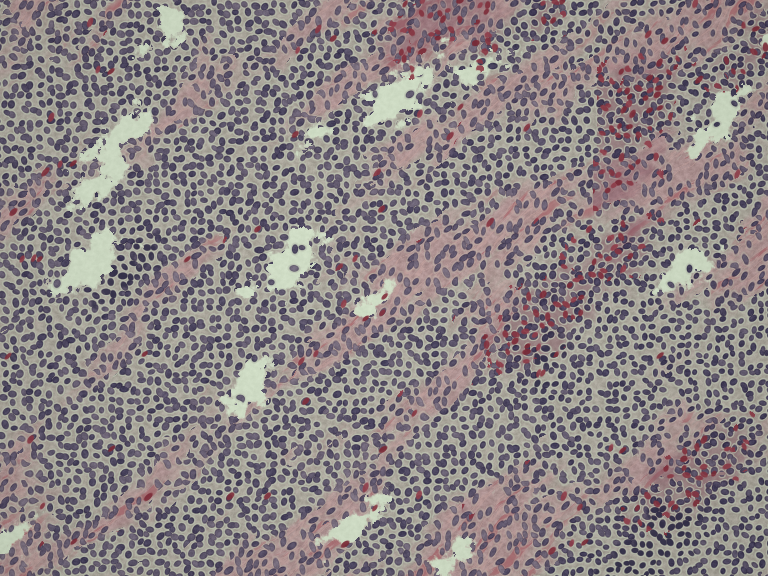
This texture is drawn by a Shadertoy shader. Its source:

```glsl
// Stained tissue section: packed violet nuclei, pink diagonal fibres, pale gaps and red cells.
#define CELLS 64.0          // nuclei per canvas height
#define NUCLEUS_SIZE 0.39   // radius in cell units
#define FIBRE_ANGLE 0.70    // direction of the fibres
#define GAP_CHANCE 0.42     // share of coarse sites holding a gap
#define RED_CHANCE 0.035    // stray red cells
#define NUCLEUS_DARK vec3(0.25, 0.23, 0.34)
#define NUCLEUS_PALE vec3(0.48, 0.44, 0.50)
#define PLASMA vec3(0.66, 0.66, 0.61)
#define STROMA vec3(0.67, 0.56, 0.56)
#define HALO vec3(0.73, 0.76, 0.69)
#define GAP vec3(0.80, 0.85, 0.76)
#define RED vec3(0.52, 0.20, 0.25)

float hash(vec2 p) {
    return fract(sin(dot(p, vec2(127.1, 311.7))) * 43758.545);
}

mat2 turn(float a) {
    float c = cos(a), s = sin(a);
    return mat2(c, -s, s, c);
}

// Layered, mutually bent sines, roughly -1 to 1
float waves(vec2 p) {
    float sum = 0.0, amp = 0.5;
    for (int i = 0; i < 5; i++) {
        sum += amp * sin(p.x + 1.6 * sin(p.y * 0.8 + float(i)))
                   * sin(p.y + 1.3 * sin(p.x * 0.7 + 2.0)) * 1.3;
        p = turn(0.6) * p * 1.9 + 3.1;
        amp *= 0.58;
    }
    return sum;
}

// Distance to stretched blobs on a jittered coarse grid
float blobs(vec2 q, float chance, float size, float seed) {
    vec2 site = floor(q);
    float d = 2.0;
    for (int y = -1; y <= 1; y++)
    for (int x = -1; x <= 1; x++) {
        vec2 id = site + vec2(x, y);
        vec2 jitter = vec2(hash(id + seed), hash(id + seed + 17.3));
        float radius = size * mix(0.5, 1.4, hash(id + seed + 5.7));
        vec2 r = (q - id - jitter) * vec2(0.42, 1.0);
        if (hash(id + seed + 41.9) < chance) d = min(d, length(r) - radius);
    }
    return d;
}

// Nearest oval cell: x = edge distance, y = its random shade
vec2 ovals(vec2 q, float chance, float radius, float align, float seed) {
    vec2 site = floor(q);
    vec2 best = vec2(2.0, 0.0);
    for (int y = -1; y <= 1; y++)
    for (int x = -1; x <= 1; x++) {
        vec2 id = site + vec2(x, y);
        vec2 jitter = vec2(hash(id + seed), hash(id + seed + 9.2));
        float shade = hash(id + seed + 23.4);
        float angle = mix(6.28 * shade, FIBRE_ANGLE, align);
        float squash = 0.06 + 0.16 * jitter.x + 0.20 * align;
        vec2 r = turn(angle) * (q - id - 0.14 - 0.72 * jitter);
        float d = length(r * vec2(1.0 - squash, 1.0 + squash));
        d -= radius * mix(0.82, 1.16, hash(id + seed + 31.8));
        if (hash(id + seed + 57.1) < chance && d < best.x) best = vec2(d, shade);
    }
    return best;
}

void mainImage(out vec4 fragColor, in vec2 fragCoord) {
    vec2 p = fragCoord / iResolution.y;
    vec2 centred = p - 0.5 * iResolution.xy / iResolution.y;
    float soft = max(0.09, 0.7 * CELLS / iResolution.y);

    // Slow fields that lay out the tissue
    vec2 along = turn(FIBRE_ANGLE) * p;
    along += 0.022 * vec2(waves(p * 8.0), waves(p * 7.0 + 4.0));
    float right = smoothstep(0.75, 1.2, p.x);
    float stroma = smoothstep(-0.12, 0.5, waves(along * vec2(4.0, 15.0) + 1.0) - 0.15 * right);
    float ragged = waves(p * 55.0);
    float gap = blobs(along * 5.0, GAP_CHANCE, 0.11, 3.0) + 0.10 * ragged;
    float gapMask = smoothstep(0.03, -0.02, gap);
    float blood = smoothstep(0.10, -0.10, blobs(along * 4.0 + 2.0, 0.1 + 0.45 * right, 0.17, 71.0) + 0.08 * ragged);
    float clump = smoothstep(0.06, -0.06, blobs(along * 4.0 + 7.0, 0.04 + 0.2 * right, 0.15, 29.0) + 0.10 * ragged);

    // Ground substance and fibres
    float grain = waves(p * 240.0);
    vec3 col = mix(PLASMA, STROMA, 0.15 + 0.8 * stroma) + 0.055 * grain;
    float strand = waves(along * vec2(16.0, 110.0));
    float line = 1.0 - smoothstep(0.0, 0.22, abs(strand));
    col = mix(col, vec3(0.76, 0.63, 0.61), 0.55 * line * stroma);
    float rosy = smoothstep(0.45, 0.75, waves(along * vec2(14.0, 80.0) + 9.0));
    col = mix(col, vec3(0.64, 0.39, 0.41), 0.75 * rosy * stroma);
    col = mix(col, vec3(0.50, 0.32, 0.38), 0.45 * blood);
    col = mix(col, GAP + 0.02 * grain, gapMask);

    // Nuclei with pale halos, dark rims and mottled chromatin
    vec2 q = p * CELLS;
    float crowd = mix(0.97, 0.62, stroma) * (1.0 - 0.93 * gapMask);
    float radius = NUCLEUS_SIZE * (1.0 - 0.10 * right);
    vec2 cell = ovals(q, crowd, radius, 0.75 * stroma, 0.0);
    float halo = smoothstep(0.0, 0.07, cell.x) * smoothstep(0.24, 0.10, cell.x);
    col = mix(col, HALO, halo * mix(0.72, 0.25, stroma));
    float paleness = clamp(cell.y * 0.75 + 0.30 * stroma - 0.18 * right, 0.0, 1.0);
    vec3 nucleus = mix(NUCLEUS_DARK, NUCLEUS_PALE, paleness) + 0.05 * waves(q * 4.5);
    nucleus -= 0.06 * smoothstep(-0.18, -0.04, cell.x);
    nucleus = mix(nucleus, vec3(0.17, 0.16, 0.26), 0.85 * clump);
    col = mix(col, nucleus, 0.95 * smoothstep(soft, -soft, cell.x));

    // Red cells, scattered and pooled
    float redShare = RED_CHANCE * (0.3 + stroma) + 0.5 * blood;
    vec2 red = ovals(q * 0.95 + 13.0, redShare, 0.32, 0.9 - 0.6 * blood, 83.0);
    col = mix(col, RED + 0.10 * (red.y - 0.5), 0.9 * smoothstep(soft, -soft, red.x));

    // Gentle fall-off of the lamp
    col *= 1.02 - 0.12 * dot(centred, centred);
    fragColor = vec4(clamp(col, 0.0, 1.0), 1.0);
}
```
